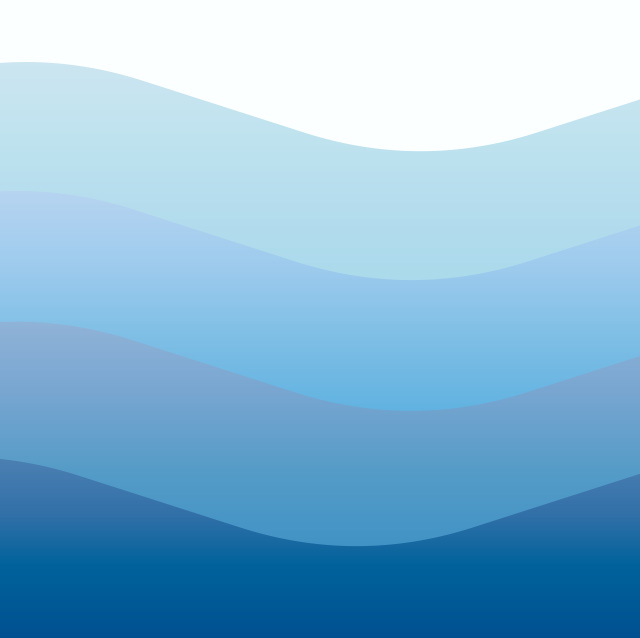
Write a WebGL 2 fragment shader that draws this background.

```glsl
#version 300 es
precision highp float;

uniform vec2 u_resolution;
out vec4 outColor;

const float HALF_PERIOD = 0.616; // trough to crest, in canvas widths
const float ARC_WIDTH = 0.182;   // curved part beside each crest or trough
const float SLOPE = 0.322;       // steepness of the straight flanks
const float RISE = SLOPE * (HALF_PERIOD - ARC_WIDTH);

// Parabolic arc that continues as a straight line
float arcThenLine(float d) {
    return d < ARC_WIDTH ? 0.5 * SLOPE * d * d / ARC_WIDTH
                         : SLOPE * (d - 0.5 * ARC_WIDTH);
}

// Height of a periodic wave whose lowest point is at trough
float waveHeight(float x, vec2 trough) {
    float period = 2.0 * HALF_PERIOD;
    float d = abs(mod(x - trough.x + HALF_PERIOD, period) - HALF_PERIOD);
    float lift = d < 0.5 * HALF_PERIOD ? arcThenLine(d)
                                       : RISE - arcThenLine(HALF_PERIOD - d);
    return trough.y + lift;
}

// Four colours blended from t = 0 to t = 1, with two inner stops
vec3 ramp(float t, vec2 stops, vec3 a, vec3 b, vec3 c, vec3 d) {
    vec3 color = mix(a, b, clamp(t / stops.x, 0.0, 1.0));
    color = mix(color, c, clamp((t - stops.x) / (stops.y - stops.x), 0.0, 1.0));
    return mix(color, d, clamp((t - stops.y) / (1.0 - stops.y), 0.0, 1.0));
}

// Depth below the crest, 1 at the given floor
float depth(float y, vec2 trough, float base) {
    float crest = trough.y + RISE;
    return (crest - y) / (crest - base);
}

// Paint a layer below its wave with a smooth edge
vec3 paintWave(vec3 under, vec3 layer, vec2 uv, vec2 trough, float pixel) {
    float distanceBelow = waveHeight(uv.x, trough) - uv.y;
    return mix(under, layer, clamp(distanceBelow / pixel + 0.5, 0.0, 1.0));
}

void main() {
    vec2 uv = gl_FragCoord.xy / u_resolution;
    float pixel = 1.0 / u_resolution.y;
    vec2 thirds = vec2(0.33, 0.67);

    // Trough position of each wave, back to front
    vec2 mist = vec2(0.657, 0.763);
    vec2 sky = vec2(0.643, 0.561);
    vec2 dusk = vec2(0.642, 0.356);
    vec2 deep = vec2(0.557, 0.144);

    vec3 mistColor = ramp(depth(uv.y, mist, sky.y), thirds,
        vec3(0.800, 0.898, 0.943), vec3(0.750, 0.890, 0.935),
        vec3(0.706, 0.863, 0.930), vec3(0.667, 0.853, 0.922));
    vec3 skyColor = ramp(depth(uv.y, sky, dusk.y), thirds,
        vec3(0.714, 0.831, 0.941), vec3(0.620, 0.796, 0.930),
        vec3(0.494, 0.745, 0.898), vec3(0.380, 0.698, 0.880));
    vec3 duskColor = ramp(depth(uv.y, dusk, deep.y), thirds,
        vec3(0.565, 0.700, 0.843), vec3(0.463, 0.647, 0.816),
        vec3(0.330, 0.608, 0.780), vec3(0.255, 0.576, 0.773));
    vec3 deepColor = ramp(depth(uv.y, deep, 0.0), vec2(0.33, 0.60),
        vec3(0.300, 0.502, 0.700), vec3(0.188, 0.435, 0.655),
        vec3(0.000, 0.384, 0.608), vec3(0.000, 0.314, 0.565));

    vec3 color = vec3(0.985, 1.0, 1.0);
    color = paintWave(color, mistColor, uv, mist, pixel);
    color = paintWave(color, skyColor, uv, sky, pixel);
    color = paintWave(color, duskColor, uv, dusk, pixel);
    color = paintWave(color, deepColor, uv, deep, pixel);
    outColor = vec4(color, 1.0);
}
```
